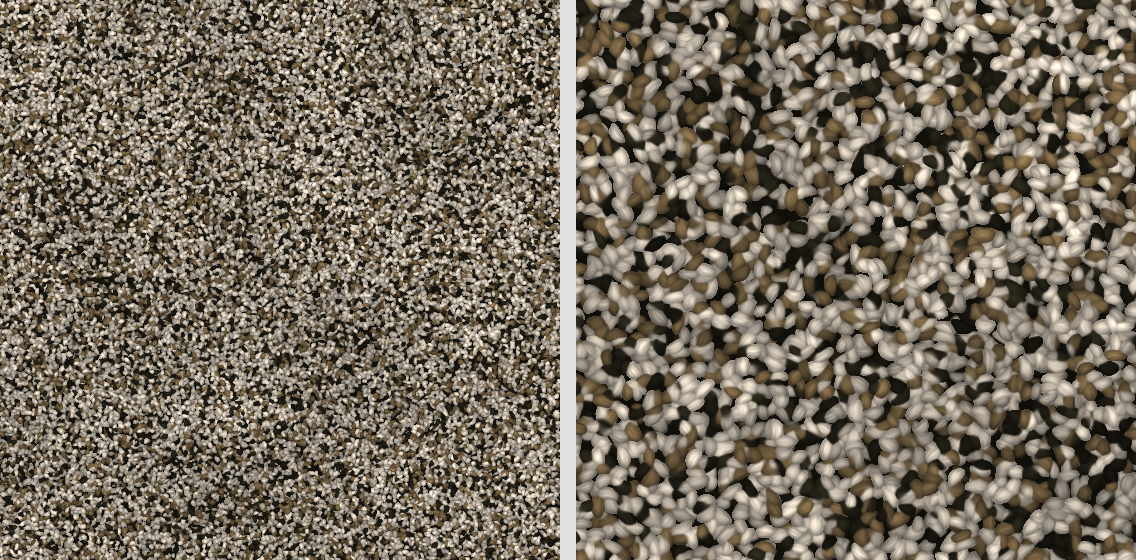
Left: the whole. Right: its middle third, enlarged.
A three.js fragment shader for this texture:

```glsl
// Dense cut-pile carpet of tiny curved tufts in beige, brown and black yarn.
varying vec2 vUv;

const float CELLS = 115.0;          // tuft cells across the canvas
const int LAYERS = 2;               // tufts per cell
const vec2 LENGTH_RANGE = vec2(0.50, 0.74); // half length, in cells
const vec2 WIDTH_RANGE = vec2(0.32, 0.47);  // half width, in cells
const float BEND = 0.45;            // strongest curl of a tuft
const float EDGE = 0.24;            // softness of the tuft outline
const float STACKING = 11.0;        // how firmly upper tufts hide lower ones
const float GAP_WEIGHT = 0.45;
const float BLACK_SHARE = 0.19;
const float BROWN_SHARE = 0.23;
const float MOTTLE_CELLS = 7.0;
const float MOTTLE_AMOUNT = 0.16;
const float FIBRE_AMOUNT = 0.22;
const vec2 LIGHT_DIR = vec2(-0.45, 0.89);
const vec3 GAP = vec3(0.065, 0.060, 0.037);
const vec3 BLACK = vec3(0.135, 0.125, 0.085);
const vec3 BROWN = vec3(0.48, 0.395, 0.265);
const vec3 BEIGE = vec3(0.88, 0.83, 0.76);

vec3 hash3(vec3 p) {
  p = fract(p * vec3(0.1031, 0.1030, 0.0973));
  p += dot(p, p.yxz + 33.33);
  return fract((p.xxy + p.yxx) * p.zyx);
}

float valueNoise(vec2 p, float seed) {
  vec2 cell = floor(p);
  vec2 f = fract(p);
  f = f * f * (3.0 - 2.0 * f);
  float a = hash3(vec3(cell, seed)).x;
  float b = hash3(vec3(cell + vec2(1.0, 0.0), seed)).x;
  float c = hash3(vec3(cell + vec2(0.0, 1.0), seed)).x;
  float d = hash3(vec3(cell + 1.0, seed)).x;
  return mix(mix(a, b, f.x), mix(c, d, f.x), f.y);
}

vec3 yarnColor(float pick, float tone) {
  if (pick < BLACK_SHARE) return BLACK * mix(0.6, 1.3, tone);
  if (pick < BLACK_SHARE + BROWN_SHARE) return BROWN * mix(0.75, 1.12, tone);
  return BEIGE * mix(0.74, 1.08, tone);
}

// Colour of one tuft, with its blending weight in alpha.
vec4 tuft(vec2 p, vec2 cell, float layer) {
  vec3 place = hash3(vec3(cell, 11.0 + layer * 17.0));
  vec3 form = hash3(vec3(cell, 53.0 + layer * 17.0));
  vec3 yarn = hash3(vec3(cell, 97.0 + layer * 17.0));

  vec2 offset = p - cell - place.xy;
  float angle = place.z * 6.2832;
  float c = cos(angle);
  float s = sin(angle);
  vec2 q = vec2(c * offset.x + s * offset.y, c * offset.y - s * offset.x);
  q /= vec2(mix(LENGTH_RANGE.x, LENGTH_RANGE.y, form.x),
            mix(WIDTH_RANGE.x, WIDTH_RANGE.y, form.y));
  q.y += BEND * (form.z * 2.0 - 1.0) * (q.x * q.x - 0.4);

  float d = length(q);
  float cover = 1.0 - smoothstep(1.0 - EDGE, 1.0 + EDGE, d);
  float dome = max(0.0, 1.0 - d * d);
  float height = yarn.z + 0.45 * dome;

  // Rounded shading, light from above and fine strands along the tuft.
  float shade = mix(0.66, 1.04, dome) + 0.13 * dot(offset, LIGHT_DIR);
  shade *= mix(0.82, 1.06, yarn.z);
  float strand = valueNoise(q * vec2(1.2, 3.2) + 8.0, yarn.x * 40.0);
  shade *= 1.0 + FIBRE_AMOUNT * (strand - 0.5);
  return vec4(yarnColor(yarn.x, yarn.y) * shade, cover * exp(STACKING * height));
}

void main() {
  vec2 p = vUv * CELLS + 20.0;
  vec2 home = floor(p);
  vec3 sum = GAP * GAP_WEIGHT;
  float total = GAP_WEIGHT;

  // Blend all nearby tufts, the highest one dominating.
  for (int layer = 0; layer < LAYERS; layer++) {
    for (int y = -1; y <= 1; y++) {
      for (int x = -1; x <= 1; x++) {
        vec4 t = tuft(p, home + vec2(float(x), float(y)), float(layer));
        sum += t.rgb * t.a;
        total += t.a;
      }
    }
  }

  // Faint broad unevenness of the pile.
  float mottle = valueNoise(vUv * MOTTLE_CELLS + 3.0, 5.0) - 0.5;
  vec3 color = sum / total * (1.0 + MOTTLE_AMOUNT * mottle);
  gl_FragColor = vec4(clamp(color, 0.0, 1.0), 1.0);
}
```
